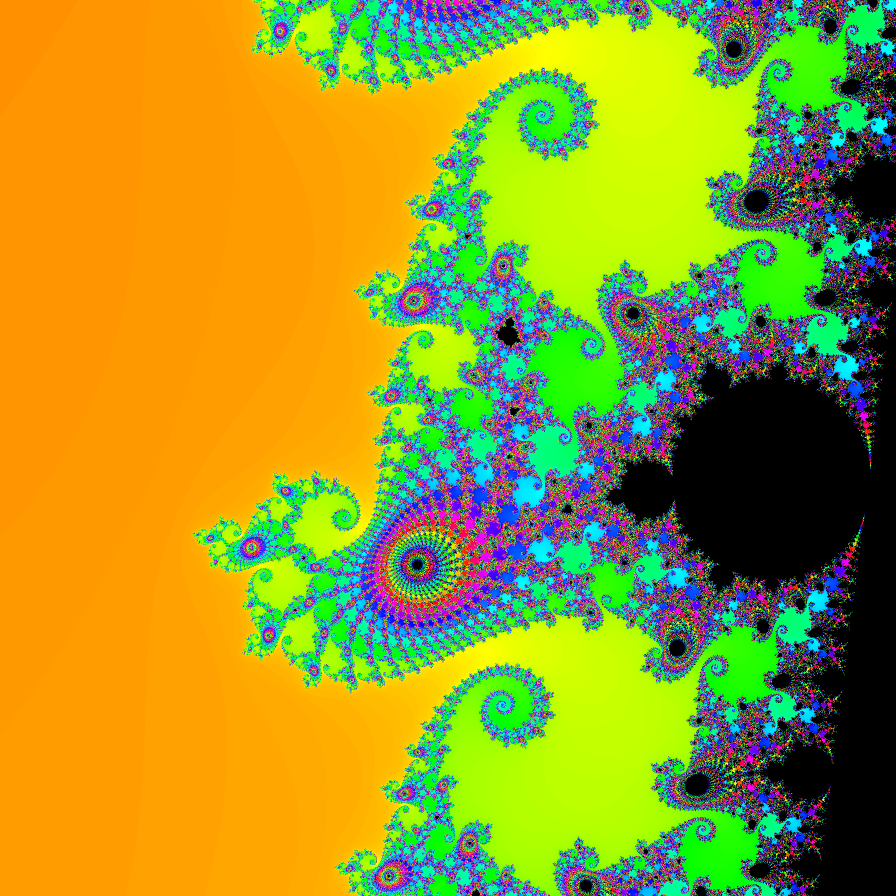
Reproduce this background procedurally as a Shadertoy shader.

```glsl
// A close view into the valley beside the main cardioid of the Mandelbrot set.
// Escape counts become hues, one degree per step; points that stay are black.
// Each pixel averages a small grid of samples to smooth the edges.

const int MAX_STEPS = 1000;
const int GRID = 2;

vec3 pureHue(float turn) {
    return clamp(abs(mod(turn * 6.0 + vec3(0.0, 4.0, 2.0), 6.0) - 3.0) - 1.0, 0.0, 1.0);
}

// Closed-form test that skips the solid area on the right
bool insideCardioid(vec2 c) {
    float x = c.x - 0.25;
    float q = x * x + c.y * c.y;
    return q * (q + x) < 0.25 * c.y * c.y;
}

vec3 escapeColour(vec2 c) {
    if (insideCardioid(c)) return vec3(0.0);
    vec2 z = vec2(0.0);
    for (int steps = 0; steps < MAX_STEPS; steps++) {
        z = vec2(z.x * z.x - z.y * z.y, 2.0 * z.x * z.y) + c;
        if (dot(z, z) > 4.0) return pureHue(fract(float(steps) / 360.0));
    }
    return vec3(0.0);
}

void mainImage(out vec4 fragColor, in vec2 fragCoord) {
    vec3 sum = vec3(0.0);
    for (int j = 0; j < GRID; j++) {
        for (int i = 0; i < GRID; i++) {
            // Sample position, centred and measured in canvas heights
            vec2 offset = (vec2(i, j) + 0.5) / float(GRID) - 0.5;
            vec2 p = (fragCoord + offset - 0.5 * iResolution.xy) / iResolution.y;
            sum += escapeColour(vec2(-0.74789, 0.085) + 0.007 * p);
        }
    }
    fragColor = vec4(sum / float(GRID * GRID), 1.0);
}
```
